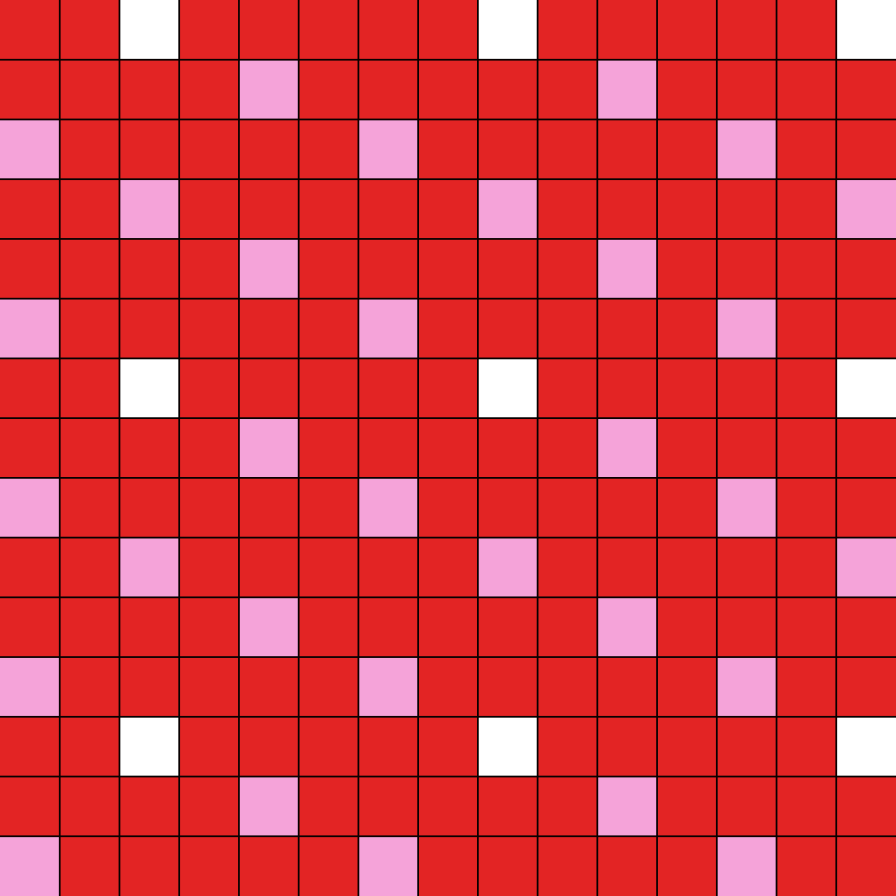
Reproduce this pattern procedurally as a WebGL 2 fragment shader.

```glsl
#version 300 es
precision highp float;

uniform vec2 u_resolution;
out vec4 outColor;

const float CELLS = 15.0;             // squares across and down
const float PERIOD = 6.0;             // squares per repeat, both ways
const float WHITE_ROW = 2.0;          // row of each repeat with white squares
const float LINE_WIDTH = 1.0 / 512.0; // in canvas widths

const vec3 RED = vec3(0.89, 0.14, 0.14);
const vec3 PINK = vec3(0.96, 0.64, 0.85);
const vec3 WHITE = vec3(1.0);
const vec3 LINE_COLOR = vec3(0.03, 0.0, 0.0);

// Distance to the nearest inner grid line on each axis
vec2 gridDistance(vec2 uv, float cells) {
    vec2 nearestLine = clamp(round(uv * cells), 1.0, cells - 1.0);
    return abs(uv - nearestLine / cells);
}

// Share of a pixel covered by a line, per axis
vec2 lineCoverage(vec2 dist, float width, vec2 pixel) {
    vec2 overlap = 0.5 * (width + pixel) - dist;
    return clamp(overlap / pixel, vec2(0.0), min(width / pixel, 1.0));
}

// Accents step two columns left with each row upward
vec3 squareColor(vec2 cell, float period) {
    float diagonal = mod(cell.x + 2.0 * cell.y, period);
    float row = mod(cell.y, period);
    vec3 accent = abs(row - WHITE_ROW) < 0.5 ? WHITE : PINK;
    return diagonal < 0.5 ? accent : RED;
}

void main() {
    vec2 uv = gl_FragCoord.xy / u_resolution;
    vec2 pixel = 1.0 / u_resolution;

    // Coloured squares
    vec3 color = squareColor(floor(uv * CELLS), PERIOD);

    // Thin dark grid
    vec2 cover = lineCoverage(gridDistance(uv, CELLS), LINE_WIDTH, pixel);
    float grid = 1.0 - (1.0 - cover.x) * (1.0 - cover.y);
    color = mix(color, LINE_COLOR, grid);

    outColor = vec4(color, 1.0);
}
```
